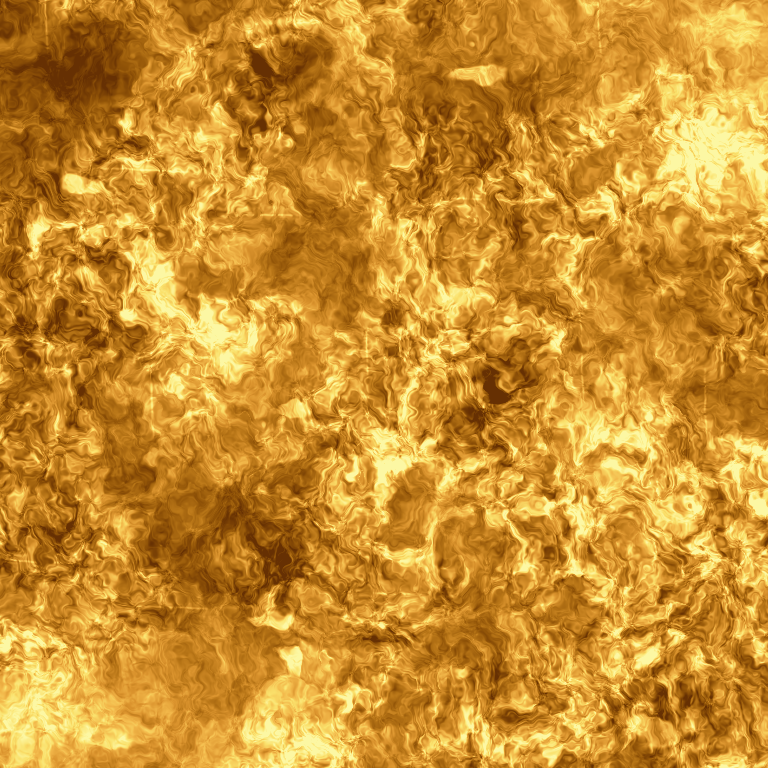
Reproduce this texture procedurally as a Shadertoy shader.

```glsl
float hash(vec2 cell) {
    vec3 q = fract(cell.xyx * 0.1031);
    q += dot(q, q.yzx + 33.33);
    return fract((q.x + q.y) * q.z);
}

mat2 rotation(float angle) {
    float c = cos(angle), s = sin(angle);
    return mat2(c, -s, s, c);
}

// Smooth lattice noise, zero mean and unit deviation
float noise(vec2 p) {
    vec2 cell = floor(p), f = fract(p);
    f = f * f * (3.0 - 2.0 * f);
    float low = mix(hash(cell), hash(cell + vec2(1, 0)), f.x);
    float high = mix(hash(cell + vec2(0, 1)), hash(cell + vec2(1, 1)), f.x);
    return (mix(low, high, f.y) - 0.5) * 4.65;
}

float layers(vec2 p, int octaves, float gain) {
    float sum = 0.0, power = 0.0, amplitude = 1.0;
    for (int i = 0; i < octaves; i++) {
        sum += amplitude * noise(p);
        power += amplitude * amplitude;
        amplitude *= gain;
        p = p * 2.03 + 17.3;
    }
    return sum / sqrt(power);
}

// Cellular patches of random tone with softened borders
float facets(vec2 p, float sharpness) {
    vec2 home = floor(p);
    float tone = 0.0, total = 0.0;
    for (int y = -1; y <= 1; y++)
    for (int x = -1; x <= 1; x++) {
        vec2 cell = home + vec2(x, y);
        vec2 d = cell + vec2(hash(cell + 5.7), hash(cell + 41.3)) - p;
        float weight = exp(-sharpness * dot(d, d)) + 1e-9;
        tone += weight * (hash(cell + 83.1) - 0.5) * 3.4;
        total += weight;
    }
    return tone / total;
}

// Ragged ellipses spread evenly over the canvas
float flakes(vec2 p, int count, vec2 radii, float spin, float seed) {
    float cover = 0.0;
    for (int i = 0; i < count; i++) {
        vec2 id = vec2(float(i), seed);
        vec2 centre = fract(seed * vec2(0.37, 0.61) + float(i) * vec2(0.7549, 0.5698));
        vec2 d = rotation((hash(id) - 0.5) * spin) * (p - centre);
        float size = mix(0.6, 1.2, hash(id + 9.0));
        cover = max(cover, smoothstep(1.1, 0.8, length(d / (radii * size))));
    }
    return cover;
}

// Short hairlines, alternately level and upright
float scratches(vec2 p, int count, float width) {
    float cover = 0.0;
    for (int i = 0; i < count; i++) {
        vec2 d = p - fract(0.21 + float(i) * vec2(0.5698, 0.7549));
        if (i % 2 == 1) d = d.yx;
        float reach = mix(0.03, 0.09, hash(vec2(float(i), 3.0)));
        float line = smoothstep(width, 0.0, abs(d.y + 0.04 * d.x));
        cover = max(cover, line * smoothstep(reach, reach * 0.6, abs(d.x)));
    }
    return cover;
}

// Dark hollows ringed by creased arcs
float knots(vec2 p, float ripple) {
    float tone = 0.0;
    for (int i = 0; i < 4; i++) {
        float k = float(i);
        vec2 centre = vec2(0.09 + 0.273 * k, 0.5 + 0.42 * sin(0.2 + 1.5 * k));
        vec2 d = rotation(0.4) * (p - centre) / vec2(0.055, 0.042);
        float r = length(d) + 0.12 * ripple;
        tone -= 1.9 * exp(-r * r * 0.8);
        tone += 0.55 * sin(r * 9.0 + 1.0) * exp(-1.5 * (r - 1.2) * (r - 1.2));
    }
    return tone;
}

vec3 blend(vec3 base, vec3 next, float start, float end, float tone) {
    return mix(base, next, clamp((tone - start) / (end - start), 0.0, 1.0));
}

vec3 goldRamp(float tone) {
    vec3 c = blend(vec3(0.40, 0.19, 0.01), vec3(0.57, 0.33, 0.03), -2.7, -1.64, tone);
    c = blend(c, vec3(0.72, 0.46, 0.09), -1.64, -0.72, tone);
    c = blend(c, vec3(0.86, 0.58, 0.18), -0.72, 0.05, tone);
    c = blend(c, vec3(0.95, 0.72, 0.29), 0.05, 0.74, tone);
    c = blend(c, vec3(0.98, 0.88, 0.42), 0.74, 1.4, tone);
    return blend(c, vec3(0.99, 0.97, 0.64), 1.4, 2.17, tone);
}

void mainImage(out vec4 fragColor, in vec2 fragCoord) {
    vec2 p = fragCoord / iResolution.y;
    vec2 warp = vec2(layers(p * 14.0 + 3.1, 4, 0.6), layers(p * 14.0 + 61.7, 4, 0.6));

    // Broad light, foil patches and crumpled zones
    float broad = layers(p * 3.5 + 7.9, 3, 0.6);
    float patches = facets(p * vec2(9.0, 12.0) + 0.3 * warp, 35.0);
    float crumple = smoothstep(-1.0, 1.0, layers(p * 6.0 + 29.4, 3, 0.6) + 0.3 * patches);

    // Fine grain and creased streaks
    float grain = layers(rotation(0.3) * p * vec2(48.0, 40.0) + 0.5 * warp, 4, 0.8);
    float upright = layers(rotation(0.3) * p * vec2(75.0, 26.0) + 0.7 * warp, 3, 0.6);
    float level = layers(rotation(-0.2) * p * vec2(24.0, 70.0) + 0.7 * warp + 50.0, 3, 0.6);
    float streak = 0.8 - abs(mix(upright, level, smoothstep(0.2, 0.7, broad - patches)));

    float tone = 0.5 * broad + 0.28 * patches + 0.5 * (crumple - 0.5);
    tone += mix(0.4, 1.0, crumple) * (0.68 * grain + 0.5 * streak);
    tone = 1.25 * tone + knots(p, warp.x);

    // Smooth dark leaves, pale flakes and hairlines
    vec2 ragged = p + 0.005 * warp;
    float leaf = flakes(ragged, 12, vec2(0.05, 0.023), 3.0, 2.0);
    float pale = flakes(ragged, 8, vec2(0.04, 0.014), 0.7, 5.0);
    tone = mix(tone, -0.95 + 0.35 * grain, 0.75 * leaf);
    tone = mix(tone, 1.5 + 0.45 * grain, 0.8 * pale);
    tone += 0.9 * scratches(p + 0.001 * warp, 16, 0.0025) * smoothstep(-1.0, 0.5, grain);

    fragColor = vec4(goldRamp(tone), 1.0);
}
```
